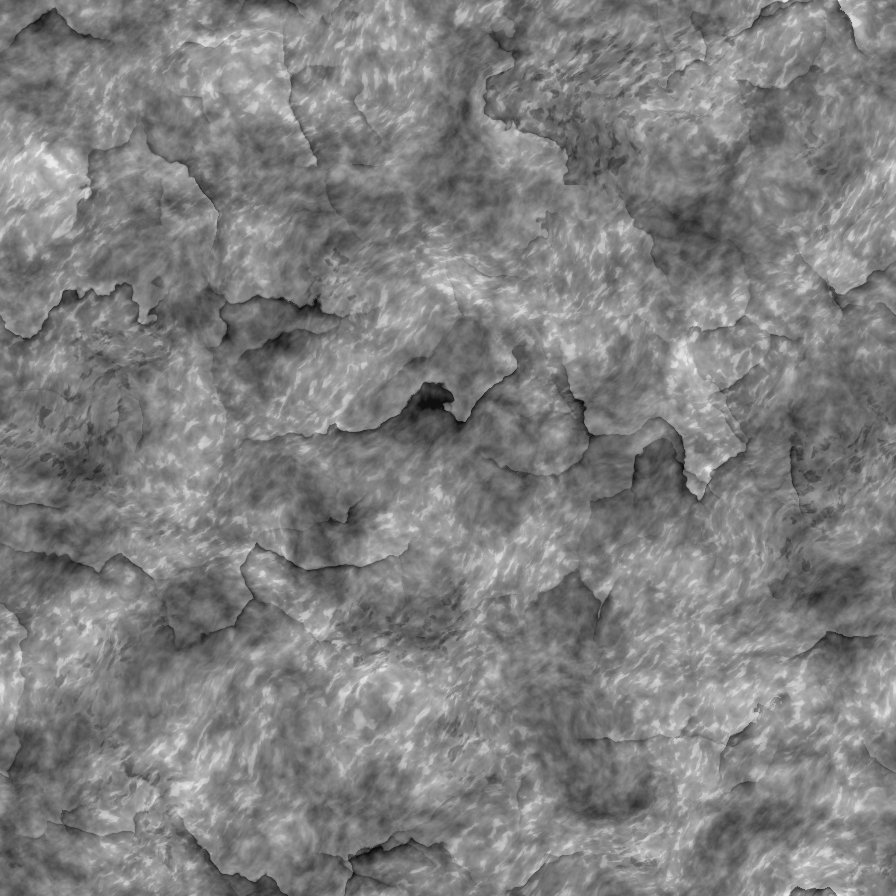
A Shadertoy shader for this texture:

```glsl
// Weathered grey rock face with lumps, overhanging ledges, cracks and fine mineral grain; tiles seamlessly.

vec2 hash2(vec2 cell, float seed) {
    vec3 q = fract(vec3(cell.xyx + seed * 17.3 + 5.7) * vec3(.1031, .1030, .0973));
    q += dot(q, q.yzx + 33.33);
    return fract((q.xx + q.yz) * q.zy);
}

// Gradient noise that wraps after a whole number of cells
float noise(vec2 p, vec2 period, float seed) {
    vec2 cell = floor(p), f = p - cell;
    vec2 u = f * f * f * (f * (f * 6. - 15.) + 10.);
    float corner[4];
    for (int k = 0; k < 4; k++) {
        vec2 o = vec2(k & 1, k >> 1);
        float angle = 6.28318 * hash2(mod(cell + o, period), seed).x;
        corner[k] = dot(vec2(cos(angle), sin(angle)), f - o);
    }
    return mix(mix(corner[0], corner[1], u.x), mix(corner[2], corner[3], u.x), u.y);
}

// Layered noise; fold = 1 turns it into bulges parted by creases
float layers(vec2 p, vec2 period, int octaves, float fold, float seed) {
    float sum = 0., gain = 1.;
    for (int i = 0; i < octaves; i++) {
        float v = noise(p * period + .37 * float(i), period, seed + float(i));
        sum += gain * mix(v, abs(v), fold);
        period *= 2.;
        gain *= .5;
    }
    return sum;
}

// Cellular slabs: shadow below a higher neighbour, light along an upper rim
float ledges(vec2 p, float cells, float seed) {
    p *= cells;
    vec2 base = floor(p), home = base, toHome = vec2(9.);
    for (int j = -1; j <= 1; j++)
    for (int i = -1; i <= 1; i++) {
        vec2 g = base + vec2(i, j);
        vec2 r = g + hash2(mod(g, cells), seed) - p;
        if (dot(r, r) < dot(toHome, toHome)) { toHome = r; home = g; }
    }
    float homeHeight = hash2(mod(home, cells), seed + 9.).x;
    float shadow = 0., rim = 0.;
    for (int j = -2; j <= 2; j++)
    for (int i = -2; i <= 2; i++) {
        if (i == 0 && j == 0) continue;
        vec2 g = home + vec2(i, j);
        vec2 r = g + hash2(mod(g, cells), seed) - p;
        vec2 dir = normalize(r - toHome + 1e-5);
        float d = max(dot(.5 * (r + toHome), dir) / cells, 0.);
        float rise = hash2(mod(g, cells), seed + 9.).x - homeHeight + .5 * dir.y - .15 * dir.x;
        float edge = smoothstep(0., .002, d);
        float falloff = .5 * exp(-d * cells * 7.) + .5 * exp(-d * 200.);
        shadow = max(shadow, smoothstep(.1, .9, rise) * falloff * edge);
        rim = max(rim, smoothstep(.1, .9, -rise) * exp(-d * cells * 9.) * edge);
    }
    return .2 * rim - shadow;
}

float rockHeight(vec2 p) {
    return layers(p, vec2(7.), 5, .7, 20.);
}

void mainImage(out vec4 fragColor, in vec2 fragCoord) {
    vec2 uv = fragCoord / iResolution.xy;

    // Ragged bending of the whole face
    vec2 bend = vec2(layers(uv, vec2(5.), 6, 0., 1.), layers(uv, vec2(5.), 6, 0., 11.));
    vec2 p = uv + .04 * bend;

    // Soft stains and lumps lit from above
    float stain = layers(p, vec2(7.), 4, 0., 30.);
    float relief = rockHeight(p) - rockHeight(p + vec2(-.007, .02));
    float grey = .51 + .24 * stain + .46 * relief;

    // Large ledges and smaller cracks that fade in and out
    float bigMask = smoothstep(-.3, .2, noise(uv * 6., vec2(6.), 40.));
    float smallMask = smoothstep(-.15, .25, noise(uv * 7., vec2(7.), 41.));
    grey += .42 * bigMask * ledges(uv + .11 * bend, 5., 50.);
    grey += .32 * smallMask * ledges(uv + .07 * bend.yx, 11., 60.);

    // Fine mineral grain with short slanting scratches
    float grain = layers(uv + .02 * bend, vec2(56.), 4, 0., 70.);
    vec2 slant = vec2(uv.x + uv.y, uv.y - uv.x) + .05 * bend;
    float scratch = layers(slant, vec2(44., 84.), 3, 0., 80.);
    float patches = layers(uv, vec2(5.), 3, 0., 90.);
    grey += .14 * grain + .08 * scratch;
    grey += .10 * smoothstep(.1, .5, scratch + .5 * grain) * smoothstep(-.25, .25, stain);

    // Dark pitted lichen in a few areas
    float pits = smoothstep(.05, .45, grain - scratch * .4) * smoothstep(.12, .4, patches);
    grey -= .16 * pits;

    fragColor = vec4(vec3(clamp(grey, .06, .92)), 1.);
}
```
